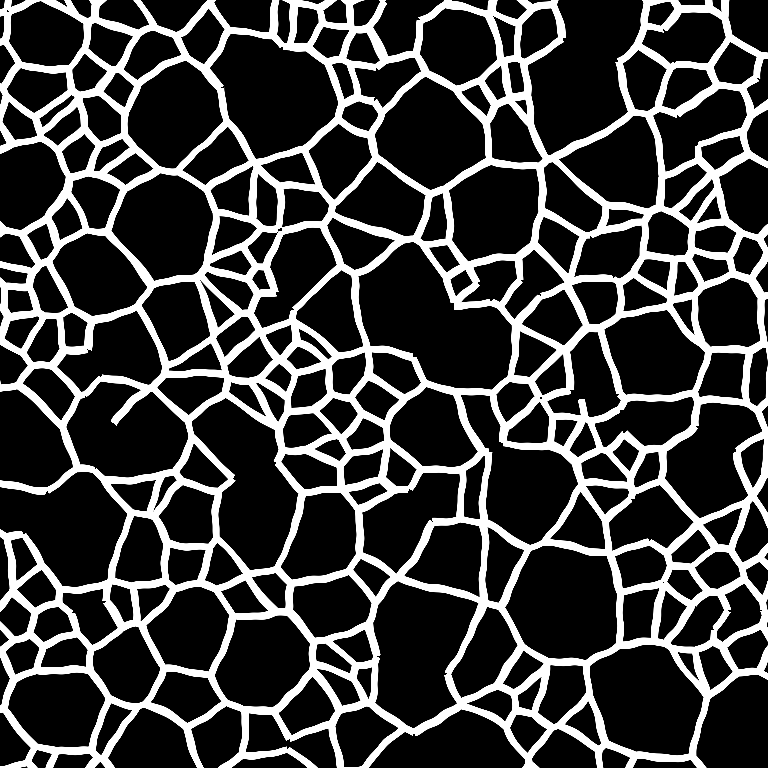
This pattern is drawn by a Shadertoy shader. Its source:

```glsl
// Draws a network of white walls around black grains of very mixed size.
// Grains are cells of a power Voronoi diagram over thinned sites, where large
// sites push out small ones; layered sines bend it and a few grains merge.

const vec3 GRAIN_COLOR = vec3(0.0);
const vec3 WALL_COLOR = vec3(1.0);
const float GRID_CELLS = 24.0;    // candidate sites along one canvas side
const float WALL_WIDTH = 0.0095;  // in canvas heights
const float MERGE_CHANCE = 0.06;  // share of walls left out
const float SPACING = 0.12;       // least gap between a site and a larger disc
const int REACH = 3;              // search radius in grid cells

// Three random values in 0..1 for one grid cell.
vec3 hash3(vec2 id) {
    vec3 q = fract(id.xyx * vec3(0.1031, 0.1030, 0.0973));
    q += dot(q, q.yxz + 33.33);
    return fract((q.xxy + q.yzz) * q.zyx);
}

// Slow field in 0..1: low where large grains gather, high in fine clusters.
float fineness(vec2 id) {
    vec2 wave = sin(0.62 * id + 1.8 * sin(0.37 * id.yx + vec2(0.6, 2.3)));
    return 0.5 + 0.25 * (wave.x + wave.y);
}

// Site of a grid cell: position in xy, radius in z (few are large).
vec3 grainSite(vec2 id) {
    vec3 h = hash3(id + 41.0);
    float rarity = mix(3.0, 9.0, fineness(id));
    return vec3(id + 0.03 + 0.94 * h.xy, 0.2 + 1.45 * pow(h.z, rarity));
}

// A site survives unless it lies inside the disc of a larger one.
bool survives(vec2 id, vec3 site, float spacing) {
    for (int y = -2; y <= 2; y++) {
        for (int x = -2; x <= 2; x++) {
            vec3 other = grainSite(id + vec2(x, y));
            bool larger = other.z > site.z;
            if (larger && distance(other.xy, site.xy) < other.z + spacing) return false;
        }
    }
    return true;
}

// Squared distance to a site, reduced by its squared radius.
float powerDistance(vec2 p, vec3 site) {
    vec2 d = p - site.xy;
    return dot(d, d) - site.z * site.z;
}

// Whether the wall between two grid cells is left out (symmetric).
bool isMerged(vec2 a, vec2 b, float chance) {
    return hash3(a + b + 173.0).x < chance;
}

// Gentle bends and a finer ripple for uneven walls.
vec2 bend(vec2 p) {
    vec2 broad = sin(2.4 * p.yx + 1.7 * sin(1.0 * p + vec2(0.4, 2.1)));
    vec2 fine = sin(8.0 * p.yx + 3.5 * p + vec2(1.9, 0.3));
    return p + 0.070 * broad + 0.014 * fine;
}

// Distance from p to the nearest standing wall, in grid units.
float wallDistance(vec2 p, float mergeChance) {
    vec2 base = floor(p);
    vec2 ownId = base;
    vec3 own = vec3(0.0);
    float ownPower = 1e5;

    // Find the grain that holds p.
    for (int y = -REACH; y <= REACH; y++) {
        for (int x = -REACH; x <= REACH; x++) {
            vec2 id = base + vec2(x, y);
            vec3 site = grainSite(id);
            float power = powerDistance(p, site);
            if (power < ownPower && survives(id, site, SPACING)) {
                ownPower = power;
                own = site;
                ownId = id;
            }
        }
    }

    // Find the closest neighbour that is joined to it.
    vec3 joined = vec3(1e3, 1e3, 0.0);
    for (int y = -REACH; y <= REACH; y++) {
        for (int x = -REACH; x <= REACH; x++) {
            vec2 id = base + vec2(x, y);
            if (id == ownId || !isMerged(id, ownId, mergeChance)) continue;
            vec3 site = grainSite(id);
            bool closer = powerDistance(p, site) < powerDistance(p, joined);
            if (closer && survives(id, site, SPACING)) joined = site;
        }
    }

    // Measure the straight boundaries, skipping those hidden by the joined grain.
    float nearest = 0.5;
    for (int y = -REACH; y <= REACH; y++) {
        for (int x = -REACH; x <= REACH; x++) {
            vec2 id = base + vec2(x, y);
            if (id == ownId || isMerged(id, ownId, mergeChance)) continue;
            vec3 site = grainSite(id);
            vec2 toSite = site.xy - own.xy;
            float span = max(length(toSite), 1e-3);
            float dist = 0.5 * (powerDistance(p, site) - ownPower) / span;
            if (dist >= nearest) continue;
            vec2 foot = p + toSite / span * dist;
            bool hidden = powerDistance(foot, joined) < powerDistance(foot, own);
            if (!hidden && survives(id, site, SPACING)) nearest = dist;
        }
    }
    return nearest;
}

void mainImage(out vec4 fragColor, in vec2 fragCoord) {
    vec2 uv = fragCoord / iResolution.y;
    float softness = 0.25 / iResolution.y;
    float halfWidth = 0.5 * WALL_WIDTH;

    float dist = wallDistance(bend(uv * GRID_CELLS), MERGE_CHANCE) / GRID_CELLS;
    float wall = 1.0 - smoothstep(halfWidth - softness, halfWidth + softness, dist);
    fragColor = vec4(mix(GRAIN_COLOR, WALL_COLOR, wall), 1.0);
}
```
